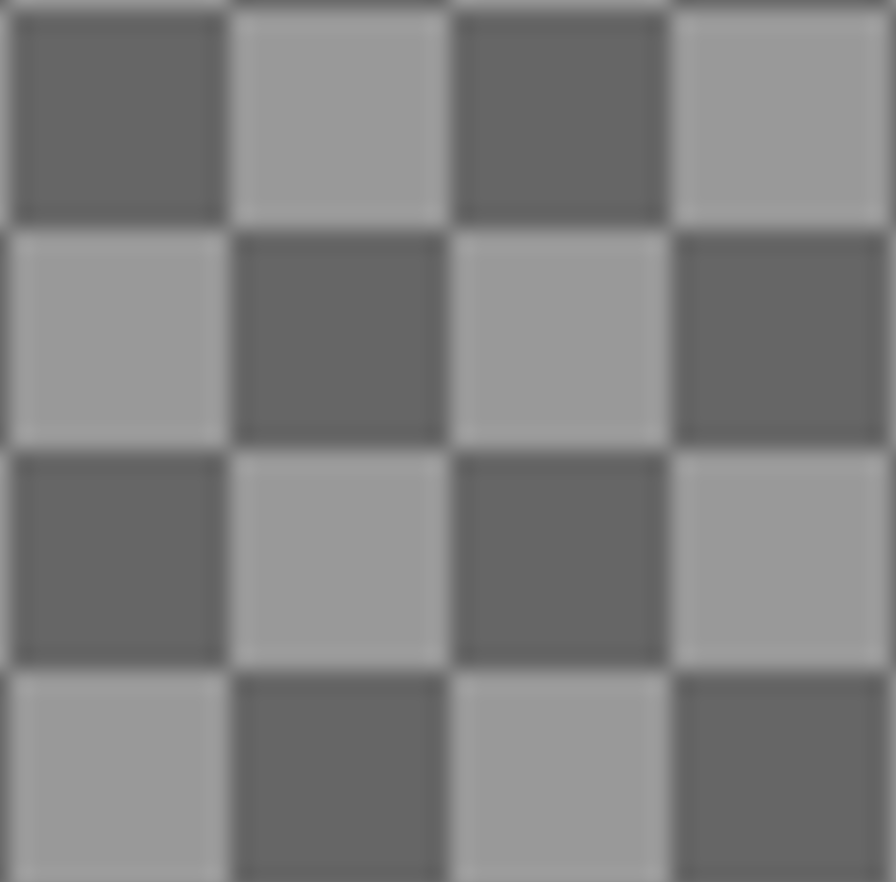
Write a Shadertoy shader that draws this pattern.

```glsl
// Soft-edged grey checkerboard, four cells high, with faint halos along the cell borders.

const float CELLS_DOWN = 4.0;
const vec2 GRID_OFFSET = vec2(-0.041, 0.041);
const float EDGE_HALF_WIDTH = 0.062;
const float HALO_DISTANCE = 0.09;
const float HALO_RADIUS = 0.032;
const float HALO_STRENGTH = 0.13;
const float MID_GREY = 0.5;
const float CONTRAST = 0.1;

// Rises from 0 at a cell border to 1 inside, overshooting slightly.
float borderProfile(float borderDistance, float halfWidth) {
    float ramp = 2.0 * smoothstep(-halfWidth, halfWidth, borderDistance) - 1.0;
    float h = (borderDistance - HALO_DISTANCE) / HALO_RADIUS;
    return ramp + HALO_STRENGTH * exp(-h * h) * smoothstep(0.0, halfWidth, borderDistance);
}

// Alternating stripes: positive in even cells, negative in odd ones.
float stripeWave(float x, float halfWidth) {
    float side = 1.0 - 2.0 * mod(floor(x), 2.0);
    float borderDistance = 0.5 - abs(fract(x) - 0.5);
    return side * borderProfile(borderDistance, halfWidth);
}

void mainImage(out vec4 fragColor, in vec2 fragCoord) {
    // Grid coordinates in cells
    float cellsPerPixel = CELLS_DOWN / iResolution.y;
    vec2 grid = fragCoord * cellsPerPixel + GRID_OFFSET;

    // The product of two stripe waves makes the checks
    float halfWidth = max(EDGE_HALF_WIDTH, cellsPerPixel);
    float checker = stripeWave(grid.x, halfWidth) * stripeWave(grid.y, halfWidth);
    fragColor = vec4(vec3(MID_GREY + CONTRAST * checker), 1.0);
}
```
